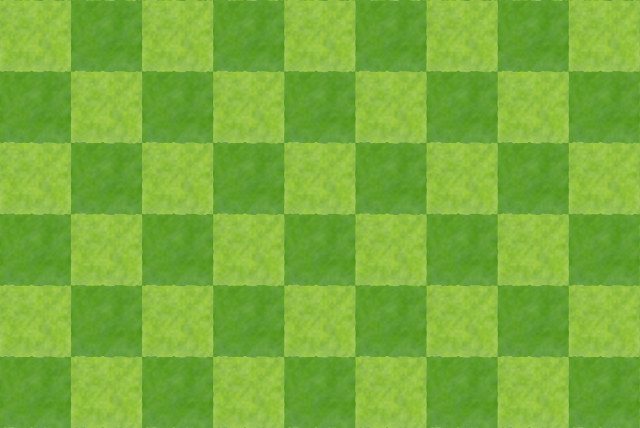
Reproduce this pattern procedurally as a WebGL 1 fragment shader.

```glsl
precision highp float;
// Checkerboard of mown turf: light and dark green squares, 9 across and 6 down.
// Wrapped value noise gives each kind of square the same mottled grass in every
// repeat; the borders are frayed by small blades of noise.

uniform vec2 u_resolution;

const vec2 GRID = vec2(9.0, 6.0);
const vec3 DARK_GRASS = vec3(0.380, 0.620, 0.190);
const vec3 LIGHT_GRASS = vec3(0.560, 0.745, 0.262);
const vec3 DARK_SHADE = vec3(0.105, 0.085, 0.080);   // tone swing, dark squares
const vec3 LIGHT_SHADE = vec3(0.150, 0.120, 0.090);  // tone swing, light squares
const vec3 DRY_TINT = vec3(0.035, 0.010, 0.110);     // fresh to pale swing
const vec3 FLECK_COLOR = vec3(0.690, 0.830, 0.210);
const vec3 EDGE_COLOR = vec3(0.640, 0.770, 0.380);
const float FRAY = 0.030;        // border raggedness, in squares
const float EDGE_WIDTH = 0.018;  // pale rim of light squares
const float FLECKS = 0.45;
const float BASE_FADE = 0.30;    // pale band at the foot of each square

float hash(vec2 p, float seed) {
  vec3 q = fract(vec3(p.xyx + seed) * vec3(0.1031, 0.1030, 0.0973));
  q += dot(q, q.yzx + 33.33);
  return fract((q.x + q.y) * q.z);
}

// Value noise that wraps whenever uv moves by a whole unit.
float wrapNoise(vec2 uv, vec2 freq, float seed) {
  vec2 p = uv * freq;
  vec2 i = floor(p);
  vec2 f = fract(p);
  f = f * f * (3.0 - 2.0 * f);
  vec2 a = mod(i, freq);
  vec2 b = mod(i + 1.0, freq);
  return mix(mix(hash(a, seed), hash(vec2(b.x, a.y), seed), f.x),
             mix(hash(vec2(a.x, b.y), seed), hash(b, seed), f.x), f.y);
}

// Clumps, slanted blades and fine grain, centred on zero.
float turfTone(vec2 uv, float seed) {
  vec2 slant = vec2(uv.x + uv.y, uv.y - uv.x);
  float tone = 0.30 * wrapNoise(uv, vec2(6.0), seed);
  tone += 0.26 * wrapNoise(uv, vec2(13.0), seed + 7.0);
  tone += 0.22 * wrapNoise(slant, vec2(7.0, 17.0), seed + 13.0);
  tone += 0.22 * wrapNoise(uv, vec2(31.0), seed + 19.0);
  return tone - 0.5;
}

vec3 turf(vec2 uv, vec3 base, vec3 shade, float seed) {
  float dry = wrapNoise(uv, vec2(9.0), seed + 29.0) - 0.5;
  dry += 0.6 * (wrapNoise(uv, vec2(23.0), seed + 37.0) - 0.5);
  dry += 0.5 * (smoothstep(BASE_FADE, 0.0, uv.y) - 0.15);
  return base + 1.5 * shade * turfTone(uv, seed) + DRY_TINT * dry;
}

// Signed distance to the nearest whole number, positive in even intervals.
vec2 alternate(vec2 p) {
  return abs(mod(p - 0.5, 2.0) - 1.0) - 0.5;
}

void main() {
  vec2 board = gl_FragCoord.xy / u_resolution * GRID;
  vec2 uv = fract(board);
  vec2 pixel = GRID / u_resolution;

  // Frayed checker mask: horizontal borders are rougher than vertical ones.
  vec2 fray = vec2(wrapNoise(uv, vec2(21.0), 61.0),
                   wrapNoise(uv, vec2(27.0, 13.0), 71.0)) - 0.5;
  vec2 side = alternate(board + fray * FRAY * vec2(0.35, 1.0));
  vec2 checker = clamp(2.0 * side / pixel, -1.0, 1.0);
  float lightMask = 0.5 - 0.5 * checker.x * checker.y;

  // Grass of both kinds.
  vec3 darkTurf = turf(uv, DARK_GRASS, DARK_SHADE, 3.0);
  vec3 lightTurf = turf(uv, LIGHT_GRASS, LIGHT_SHADE, 101.0);

  // Sunlit flecks, denser towards the top of the light squares.
  float fleck = wrapNoise(uv, vec2(17.0), 151.0);
  fleck = smoothstep(0.66, 0.92, fleck) * mix(0.5, 1.0, uv.y);
  lightTurf = mix(lightTurf, FLECK_COLOR, FLECKS * fleck);

  // Thin dry rim where the light squares meet their neighbours.
  vec2 border = abs(side);
  float rim = smoothstep(EDGE_WIDTH + pixel.x, 0.0, min(border.x, border.y));
  lightTurf = mix(lightTurf, EDGE_COLOR, 0.4 * rim * wrapNoise(uv, vec2(25.0), 181.0));

  gl_FragColor = vec4(mix(darkTurf, lightTurf, lightMask), 1.0);
}
```
